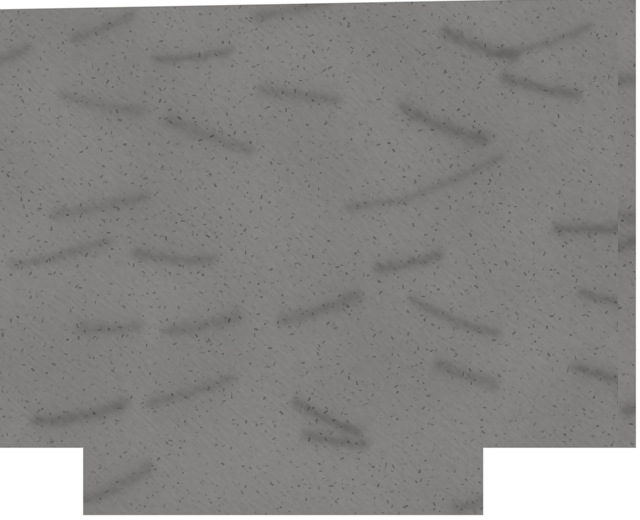
Write a WebGL 2 fragment shader that draws this texture.

```glsl
#version 300 es
precision highp float;
// Grey stone slab with a notched outline on white: jittered grids scatter
// soft bent streaks and small dark grains over a faintly hatched surface.
// All lengths are in units of the canvas height.

#define STONE vec3(0.508, 0.505, 0.499)
#define STREAK_CELL vec2(0.235, 0.138)
#define STREAK_DEPTH 0.080
#define STREAK_WIDTH 0.0105
#define STREAK_SHARE 0.90
#define GRAIN_CELL 0.0125
#define GRAIN_DEPTH 0.125
#define GRAIN_SHARE 0.52
#define HATCH_DEPTH 0.022
#define MOTTLE_DEPTH 0.024
#define SEAM_X 1.189

uniform vec2 u_resolution;
out vec4 fragColor;

// Four random values in 0..1 for a grid cell and a layer
vec4 hash4(vec2 cell, float layer) {
    uvec4 v = uvec4(ivec4(ivec2(cell), int(layer), 7));
    v = v * 1664525u + 1013904223u;
    for (int i = 0; i < 2; i++) {
        v.x += v.y * v.w;
        v.y += v.z * v.x;
        v.z += v.x * v.y;
        v.w += v.y * v.z;
        v ^= v >> 16u;
    }
    return vec4(v >> 8u) / 16777216.0;
}

vec2 rotate(vec2 p, float a) {
    float c = cos(a), s = sin(a);
    return vec2(c * p.x + s * p.y, c * p.y - s * p.x);
}

float cornerSlope(vec2 cell, vec2 offset) {
    float a = 6.2832 * hash4(cell, 1.0).x;
    return dot(vec2(cos(a), sin(a)), offset);
}

float gradientNoise(vec2 p) {
    vec2 i = floor(p), f = p - i;
    vec2 u = f * f * f * (f * (f * 6.0 - 15.0) + 10.0);
    vec2 e = vec2(1.0, 0.0);
    float low = mix(cornerSlope(i, f), cornerSlope(i + e, f - e), u.x);
    float high = mix(cornerSlope(i + e.yx, f - e.yx), cornerSlope(i + 1.0, f - 1.0), u.x);
    return mix(low, high, u.y);
}

float boxDistance(vec2 p, vec2 low, vec2 high) {
    vec2 d = abs(p - 0.5 * (low + high)) - 0.5 * (high - low);
    return length(max(d, 0.0)) + min(max(d.x, d.y), 0.0);
}

// Wide body with a tab below and a slightly tilted top edge
float slabDistance(vec2 p) {
    float body = boxDistance(p, vec2(-0.2, 0.139), vec2(1.2228, 1.2));
    float tab = boxDistance(p, vec2(0.160, 0.0096), vec2(0.929, 0.5));
    return max(min(body, tab), p.y - 0.982 - 0.0187 * p.x);
}

// Soft strokes, shallowly tilted and bent upwards at the ends
float streaks(vec2 p) {
    vec2 home = floor(p / STREAK_CELL);
    float wobble = 0.004 * gradientNoise(p * 45.0);
    float sum = 0.0;
    for (int k = 0; k < 9; k++) {
        vec2 cell = home + vec2(k % 3, k / 3) - 1.0;
        vec4 r = hash4(cell, 2.0), s = hash4(cell, 3.0);
        vec2 q = p - (cell + 0.1 + 0.8 * r.xy) * STREAK_CELL;
        q = rotate(q, mix(-0.52, 0.55, r.z));
        float halfLength = mix(0.075, 0.125, r.w);
        float width = STREAK_WIDTH * mix(0.8, 1.25, s.x);
        float y = q.y + 0.006 - mix(0.1, 1.2, s.y) * q.x * q.x + wobble;
        float taper = 1.0 - smoothstep(0.72, 1.0, abs(q.x) / halfLength);
        float core = exp(-y * y / (width * width));
        float halo = exp(-y * y / (width * width * 7.0));
        float strength = step(s.z, STREAK_SHARE) * mix(0.55, 1.0, s.w);
        sum += strength * taper * (0.8 * core + 0.25 * halo);
    }
    return min(sum, 1.25) * (1.0 + 0.35 * gradientNoise(p * 70.0));
}

// Small dark oblong flecks of varied strength
float grains(vec2 p, float pixel) {
    vec2 home = floor(p / GRAIN_CELL);
    float soft = max(0.0011, 0.6 * pixel);
    float dark = 0.0;
    for (int k = 0; k < 9; k++) {
        vec2 cell = home + vec2(k % 3, k / 3) - 1.0;
        vec4 r = hash4(cell, 4.0), s = hash4(cell, 5.0);
        vec2 q = rotate(p - (cell + r.xy) * GRAIN_CELL, 3.1416 * r.z);
        q.x -= clamp(q.x, -0.0027 * s.x, 0.0027 * s.x);
        float d = length(q) - mix(0.0009, 0.0021, s.y);
        float fleck = 1.0 - smoothstep(-soft, soft, d);
        dark = max(dark, step(r.w, GRAIN_SHARE) * mix(0.2, 1.0, s.z * s.z) * fleck);
    }
    return dark;
}

void main() {
    float pixel = 1.0 / u_resolution.y;
    vec2 p = gl_FragCoord.xy * pixel;

    // The strip beyond the seam continues with another part of the surface
    vec2 q = p + step(SEAM_X, p.x) * vec2(0.31, 0.17) + 3.0;
    float shade = -STREAK_DEPTH * streaks(q) - GRAIN_DEPTH * grains(q, pixel);
    shade += HATCH_DEPTH * gradientNoise(rotate(q, -0.7) * vec2(35.0, 190.0));
    shade += MOTTLE_DEPTH * (gradientNoise(q * 5.0) + 0.6 * gradientNoise(q * 130.0));

    // Slightly darker rim, then white around the slab
    float d = slabDistance(p);
    shade -= 0.05 * (1.0 - smoothstep(0.0, 0.004, abs(d)));
    float cover = 1.0 - smoothstep(-pixel, pixel, d);
    fragColor = vec4(mix(vec3(1.0), STONE + shade * vec3(1.0, 1.01, 1.0), cover), 1.0);
}
```
